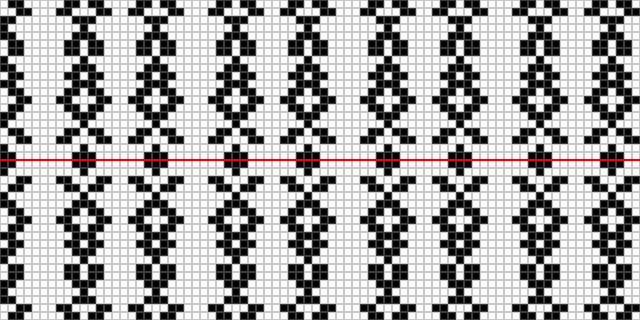
A WebGL 2 fragment shader for this pattern:

```glsl
#version 300 es
precision highp float;
// Charted pick-up band: mirrored columns of black squares on a fine grid, with a red centre line.

uniform vec2 u_resolution;
out vec4 outColor;

// All lengths are in grid cells.
const float ROWS = 40.0;          // cells over the canvas height
const float REPEAT = 19.0;        // cells across one repeat of two motif columns
const float SECOND_COLUMN = 10.0; // offset of the second motif column
const float GRID_WIDTH = 0.11;
const float CENTRE_WIDTH = 0.28;
const int SAMPLES = 4;            // per axis, for smooth square edges

const vec3 PAPER = vec3(0.985);
const vec3 INK = vec3(0.02);
const vec3 GRID = vec3(0.54, 0.53, 0.53);
const vec3 RED = vec3(0.90, 0.02, 0.05);

// Motif rows outward from the centre line; bit n fills the cells n steps from the axis.
const int MOTIF[20] = int[20](
    3, 1, 12, 6, 1, 3, 6, 12, 6, 3,
    6, 3, 1, 6, 6, 3, 1, 3, 12, 6);

// 1 where the cell holding p is filled.
float filled(vec2 p) {
    vec2 cell = floor(p);
    float column = mod(cell.x, REPEAT);
    float fromAxis = min(min(column, REPEAT - column), abs(column - SECOND_COLUMN));
    float fromCentre = floor(abs(cell.y + 0.5 - 0.5 * ROWS));
    int bits = MOTIF[clamp(int(fromCentre), 0, 19)];
    return float((bits >> int(fromAxis)) & 1);
}

// Share of a pixel covered by a line whose middle is at distance d.
float lineCover(float d, float width, float pixel) {
    float low = max(d - 0.5 * pixel, -0.5 * width);
    float high = min(d + 0.5 * pixel, 0.5 * width);
    return max(high - low, 0.0) / pixel;
}

void main() {
    float pixel = ROWS / u_resolution.y;
    vec2 p = gl_FragCoord.xy * pixel;

    // Squares, averaged over the pixel
    float ink = 0.0;
    for (int j = 0; j < SAMPLES; j++) {
        for (int i = 0; i < SAMPLES; i++) {
            vec2 offset = (vec2(i, j) + 0.5) / float(SAMPLES) - 0.5;
            ink += filled(p + offset * pixel);
        }
    }
    ink /= float(SAMPLES * SAMPLES);
    vec3 color = mix(PAPER, INK, ink);

    // Grid lines on the cell borders
    vec2 toLine = abs(p - round(p));
    float grid = max(lineCover(toLine.x, GRID_WIDTH, pixel),
                     lineCover(toLine.y, GRID_WIDTH, pixel));
    color = mix(color, GRID, grid);

    // Red centre line
    float centre = lineCover(abs(p.y - 0.5 * ROWS), CENTRE_WIDTH, pixel);
    color = mix(color, RED, centre);

    outColor = vec4(color, 1.0);
}
```
